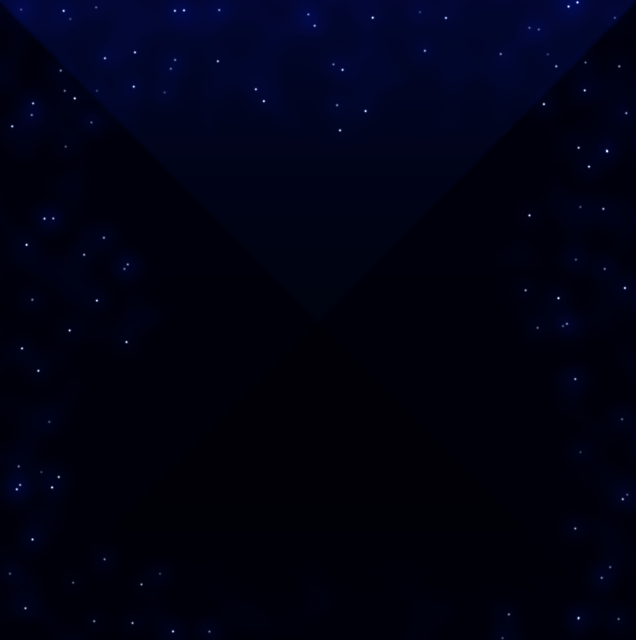
Reproduce this background procedurally as a WebGL 2 fragment shader.

```glsl
#version 300 es
precision highp float;
// Night sky in four dark wedges that meet at the centre, the upper one a blue
// gradient. Small stars with blue halos come from a jittered, hashed grid and
// thin out away from the borders; gradient noise adds a faint haze.
uniform vec2 u_resolution;
out vec4 fragColor;

// Integer hash of a cell and a layer, giving three values in 0..1
vec3 hash3(vec2 cell, int layer) {
  uvec3 v = uvec3(ivec3(ivec2(cell) + 64, layer + 7));
  v = v * 1664525u + 1013904223u;
  v.x += v.y * v.z; v.y += v.z * v.x; v.z += v.x * v.y;
  v ^= v >> 16u;
  v.x += v.y * v.z; v.y += v.z * v.x; v.z += v.x * v.y;
  return vec3(v >> 8u) / 16777216.0;
}

float cornerSlope(vec2 cell, vec2 offset) {
  float angle = 6.2832 * hash3(cell, 9).x;
  return dot(vec2(cos(angle), sin(angle)), offset);
}

float gradientNoise(vec2 p) {
  vec2 i = floor(p), f = fract(p);
  vec2 w = f * f * f * (f * (f * 6.0 - 15.0) + 10.0);
  vec2 e = vec2(1.0, 0.0);
  float low = mix(cornerSlope(i, f), cornerSlope(i + e, f - e), w.x);
  float high = mix(cornerSlope(i + e.yx, f - e.yx), cornerSlope(i + 1.0, f - 1.0), w.x);
  return mix(low, high, w.y);
}

float bump(float x, float centre, float width) {
  float t = (x - centre) / width;
  return exp(-t * t);
}

// Star density: bands along each border, the side bands swelling mid-height
float borderDensity(vec2 p) {
  float leftDepth = 0.10 + 0.17 * bump(p.y, 0.53, 0.10) + 0.04 * bump(p.y, 0.75, 0.08);
  float rightDepth = 0.12 + 0.11 * bump(p.y, 0.59, 0.11);
  float left = 1.0 - smoothstep(leftDepth - 0.03, leftDepth + 0.02, p.x);
  float right = 1.0 - smoothstep(rightDepth - 0.03, rightDepth + 0.02, 1.0 - p.x);
  float top = smoothstep(0.77, 0.83, p.y);
  float bottom = 1.0 - smoothstep(0.06, 0.14, p.y);
  return max(max(0.42 * left, 0.38 * right), max(0.44 * top, 0.24 * bottom));
}

// Four wedges divided by the diagonals
vec3 wedges(vec2 p) {
  vec2 q = p - vec2(0.5, 0.497);
  float rise = clamp(q.y * 2.0, 0.0, 1.0);
  float upper = smoothstep(-0.006, 0.006, q.y - abs(q.x));
  float lower = smoothstep(-0.008, 0.008, -q.y - abs(q.x));
  vec3 side = vec3(0.0, 0.001, 0.036 + 0.016 * p.y);
  vec3 sky = mix(vec3(0.0, 0.010, 0.062), vec3(0.006, 0.024, 0.185), pow(rise, 1.7));
  vec3 ground = vec3(0.0, 0.0, 0.022 + 0.018 * smoothstep(0.3, 0.0, p.y));
  return mix(mix(side, ground, lower), sky, upper);
}

// Each cell offers a star and a nearby companion
vec3 stars(vec2 p, float aspect) {
  vec3 light = vec3(0.0);
  vec2 home = floor(p * 16.0);
  for (int k = 0; k < 9; k++) {
    vec2 cell = home + vec2(k % 3, k / 3) - 1.0;
    vec2 anchor = 0.15 + 0.7 * hash3(cell, 0).xy;
    for (int i = 0; i < 2; i++) {
      vec3 r = hash3(cell, 20 + i);
      vec2 shift = float(i) * 0.6 * (hash3(cell, 30).xy - 0.5);
      vec2 place = (cell + anchor + shift) / 16.0;
      float present = step(r.x, borderDensity(place));
      vec2 d = (p - place) * vec2(aspect, 1.0);
      float d2 = dot(d, d);
      float core = (0.25 + 0.85 * r.y) * exp(-d2 / 0.0000032);
      float halo = (0.3 + 0.7 * r.z) * exp(-d2 / 0.00042);
      light += present * (core * vec3(0.85, 0.92, 1.0) + halo * vec3(0.002, 0.010, 0.075));
    }
  }
  return light;
}

void main() {
  vec2 p = gl_FragCoord.xy / u_resolution;
  float aspect = u_resolution.x / u_resolution.y;
  vec3 colour = wedges(p);

  // Patchy blue haze around the starry borders
  float haze = smoothstep(-0.1, 0.5, gradientNoise(p * 13.0));
  colour += haze * borderDensity(p) * vec3(0.003, 0.012, 0.085);

  colour += stars(p, aspect);
  fragColor = vec4(min(colour, 1.0), 1.0);
}
```
